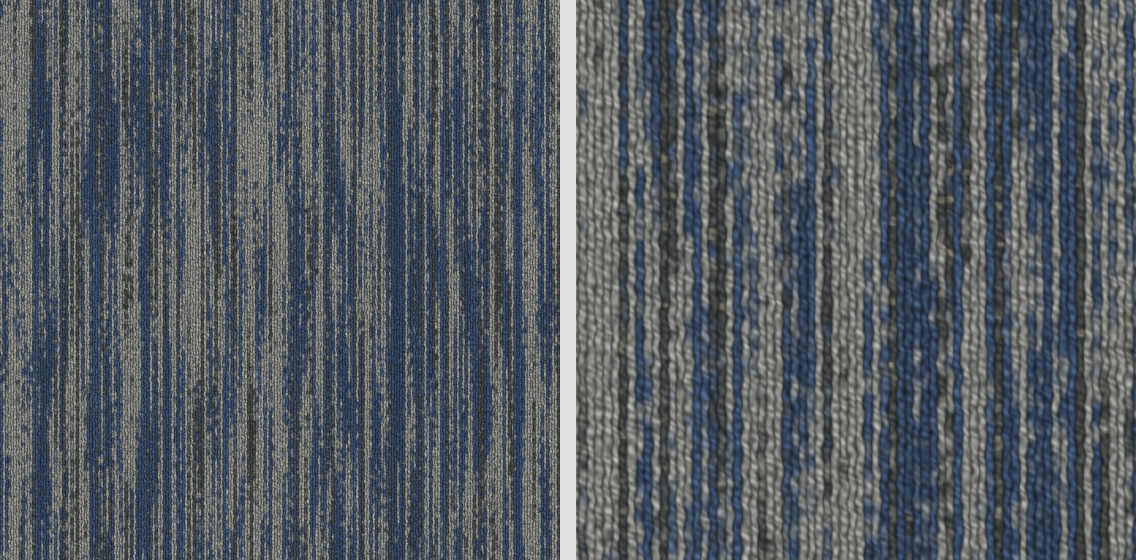
Left: the whole. Right: its middle third, enlarged.
Reproduce this texture procedurally as a WebGL 1 fragment shader.

```glsl
precision highp float;
// Loop-pile carpet of narrow vertical yarn rows in grey, blue and charcoal.
// Long stretched gradient noise picks each row's yarn along its length, so
// that fine stripes fade in and out; small loops and grain shade the pile.

uniform vec2 u_resolution;

#define ROWS 206.0          // yarn rows across the canvas
#define LOOPS 178.0         // loops along one row
#define GREY_BIAS 0.04      // higher gives more grey yarn
#define CHARCOAL_LEVEL 0.30 // higher gives less charcoal yarn
#define GAP_DEPTH 0.36      // darkening between rows
#define LOOP_DEPTH 0.10     // light and dark along a loop
#define GRAIN 0.30          // contrast of the fibre grain
#define GREY vec3(0.550, 0.552, 0.535)
#define BLUE vec3(0.232, 0.296, 0.400)
#define CHARCOAL vec3(0.265, 0.275, 0.275)
#define FLECK vec3(0.500, 0.490, 0.430)

float hash(vec2 p) {
  vec3 q = fract(p.xyx * 0.1031);
  q += dot(q, q.yzx + 33.33);
  return fract((q.x + q.y) * q.z);
}

float cornerSlope(vec2 cell, vec2 offset) {
  float angle = 6.2832 * hash(cell);
  return dot(vec2(cos(angle), sin(angle)), offset);
}

// Gradient noise, roughly -1 to 1.
float noise(vec2 p) {
  vec2 cell = floor(p);
  vec2 f = p - cell;
  vec2 s = f * f * f * (f * (f * 6.0 - 15.0) + 10.0);
  vec2 e = vec2(1.0, 0.0);
  float low = mix(cornerSlope(cell, f), cornerSlope(cell + e, f - e), s.x);
  float high = mix(cornerSlope(cell + e.yx, f - e.yx),
                   cornerSlope(cell + 1.0, f - 1.0), s.x);
  return 1.4 * mix(low, high, s.y);
}

// Yarn colour of one row at height y.
vec3 yarnColour(float row, float y) {
  float lot = hash(vec2(row, 7.0));
  float raggedY = y + 0.06 * (hash(vec2(row, 19.0)) - 0.5);
  float fray = noise(vec2(row * 0.83 + 11.3, y * 70.0));

  // Full-height stripes, shared patches, single streaks and frayed ends.
  float tone = 0.80 * (lot - 0.5)
             + 0.45 * noise(vec2(row * 0.37, 3.4))
             + 0.50 * noise(vec2(row * 0.27 + 5.2, raggedY * 3.2))
             + 0.55 * noise(vec2(row * 0.73 + 40.6, raggedY * 5.0))
             + 0.30 * fray + GREY_BIAS;
  vec3 blue = BLUE * (0.92 + 0.16 * hash(vec2(row, 31.0)));
  vec3 colour = mix(blue, GREY, smoothstep(-0.17, 0.17, tone));

  float dark = 0.70 * (hash(vec2(row, 53.0)) - 0.5)
             + 0.60 * noise(vec2(row * 0.61 + 90.3, raggedY * 2.6))
             + 0.25 * noise(vec2(row * 0.77 + 61.7, y * 65.0));
  float fleck = smoothstep(0.25, 0.55, noise(vec2(row * 1.37, y * 125.0)));
  vec3 charcoal = mix(CHARCOAL, FLECK, 0.7 * fleck);
  return mix(colour, charcoal,
             smoothstep(CHARCOAL_LEVEL - 0.12, CHARCOAL_LEVEL + 0.12, dark));
}

// Rounded row with softly slanted, uneven loops.
float pileShade(float row, float across, float y) {
  float gap = 1.0 - GAP_DEPTH * smoothstep(0.12, 0.5, abs(across));
  float slip = hash(vec2(row, 71.0)) + 0.8 * noise(vec2(row * 0.7, y * 70.0));
  float loopWave = cos(6.2832 * (y * LOOPS + slip + 0.6 * across));
  return gap * (0.97 + LOOP_DEPTH * loopWave);
}

void main() {
  vec2 uv = gl_FragCoord.xy / u_resolution.y;
  float wobble = 0.30 * noise(vec2(uv.x * 120.0, uv.y * 110.0));
  float x = uv.x * ROWS + wobble;
  float nearest = floor(x);
  float edge = min(0.10 + 0.5 * ROWS / u_resolution.y, 0.5);

  // Blend neighbouring rows over one pixel to smooth their edges.
  vec3 colour = vec3(0.0);
  for (int i = -1; i <= 1; i++) {
    float row = nearest + float(i);
    float across = x - row - 0.5;
    float cover = 1.0 - smoothstep(0.5 - edge, 0.5 + edge, abs(across));
    colour += cover * yarnColour(row, uv.y) * pileShade(row, across, uv.y);
  }

  float grain = noise(uv * vec2(245.0, 225.0) + 17.0)
              + 0.35 * noise(uv * vec2(160.0, 120.0) + 63.0);
  colour *= 1.0 + GRAIN * grain;
  gl_FragColor = vec4(clamp(colour, 0.0, 1.0), 1.0);
}
```
